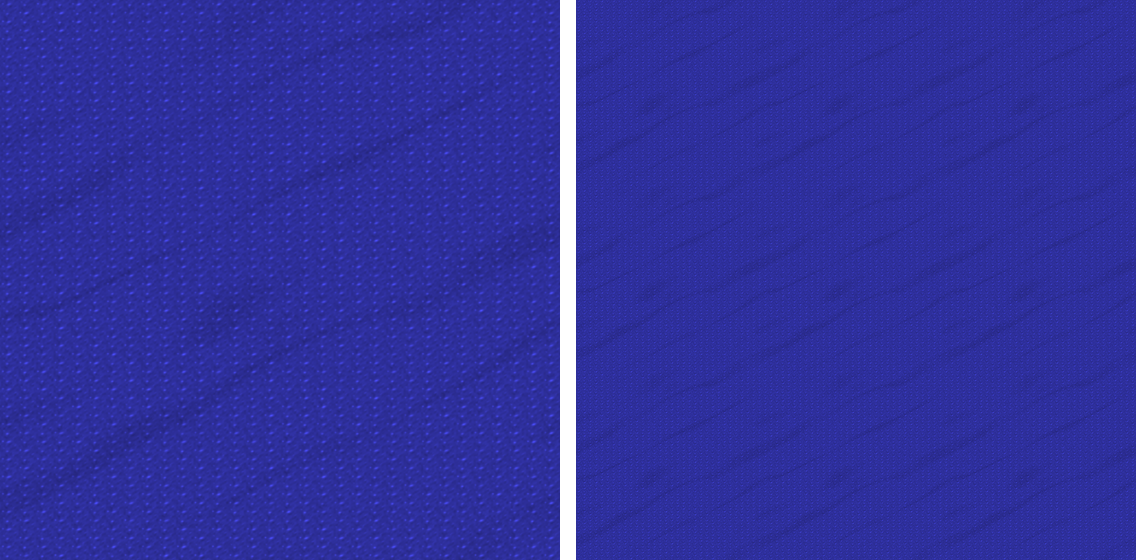
Left: one tile. Right: repeated 3 by 3.
Write a three.js fragment shader that draws this texture.

```glsl
varying vec2 vUv;

const vec3 BLUE_TINT = vec3(0.295, 0.303, 1.0);
const float REPEATS = 32.0;
const float SLANT = 0.5;
const float BASE_TONE = 0.602;

float hash(vec2 p) {
  vec3 q = fract(vec3(p.xyx) * 0.1031);
  q += dot(q, q.yzx + 33.33);
  return fract((q.x + q.y) * q.z);
}

// Value noise that wraps after a whole number of cells
float wrapNoise(vec2 p, vec2 period, float seed) {
  vec2 cell = floor(p);
  vec2 f = fract(p);
  f = f * f * (3.0 - 2.0 * f);
  vec2 a = mod(cell, period) + seed;
  vec2 b = mod(cell + 1.0, period) + seed;
  return mix(mix(hash(a), hash(vec2(b.x, a.y)), f.x),
             mix(hash(vec2(a.x, b.y)), hash(b), f.x), f.y);
}

float cloud(vec2 uv, vec2 period, float seed) {
  float sum = 0.0;
  float weight = 0.55;
  for (int i = 0; i < 3; i++) {
    sum += weight * wrapNoise(uv * period, period, seed);
    period *= 2.0;
    weight *= 0.5;
  }
  return sum;
}

// Tilted soft ellipse repeated on the slanted lattice, each one varied
float flecks(vec2 lattice, vec2 centre, vec2 radii, float angle) {
  vec2 p = lattice - centre;
  vec2 id = mod(floor(p + 0.5), REPEATS);
  vec2 d = fract(p + 0.5) - 0.5;
  d.y += SLANT * d.x;
  float c = cos(angle);
  float s = sin(angle);
  d = vec2(c * d.x + s * d.y, c * d.y - s * d.x) / radii;
  float strength = 0.75 + 0.5 * hash(id + floor(centre * 50.0));
  return strength * exp(-dot(d, d));
}

// Raised threads: bright dashes, dots, faint strands and hollows
float stitches(vec2 lattice) {
  float tone = 0.33 * flecks(lattice, vec2(0.50, 0.50), vec2(0.130, 0.065), 0.38);
  tone += 0.24 * flecks(lattice, vec2(0.42, 0.00), vec2(0.080, 0.060), 0.25);
  tone += 0.20 * flecks(lattice, vec2(0.17, 0.70), vec2(0.060, 0.055), 0.0);
  tone += 0.09 * flecks(lattice, vec2(0.76, 0.60), vec2(0.085, 0.050), 0.80);
  tone += 0.09 * flecks(lattice, vec2(0.88, 0.12), vec2(0.090, 0.050), 0.50);
  tone += 0.08 * flecks(lattice, vec2(0.22, 0.28), vec2(0.070, 0.050), -0.6);
  tone -= 0.07 * flecks(lattice, vec2(0.58, 0.33), vec2(0.130, 0.060), 0.45);
  tone -= 0.06 * flecks(lattice, vec2(0.32, 0.86), vec2(0.090, 0.065), -0.5);
  tone -= 0.05 * flecks(lattice, vec2(0.98, 0.82), vec2(0.100, 0.060), 0.70);
  return tone;
}

// Broad shallow creases rising to the right
float creases(vec2 uv) {
  vec2 slanted = vec2(uv.x, 2.0 * uv.y - uv.x);
  float height = cloud(slanted, vec2(2.0, 3.0), 13.0);
  float ridge = 1.0 - smoothstep(0.0, 0.09, abs(height - 0.48));
  float patches = smoothstep(0.25, 0.65, cloud(uv, vec2(3.0), 41.0));
  return ridge * patches;
}

void main() {
  vec2 lattice = REPEATS * vec2(vUv.x, vUv.y - SLANT * vUv.x);

  // The same woven mottle in each repeat, plus loose fibre
  float weave = wrapNoise(lattice * 8.0, vec2(8.0), 5.0) - 0.5;
  float fibre = wrapNoise(vUv * 256.0, vec2(256.0), 3.0) - 0.5;

  float tone = BASE_TONE + stitches(lattice) + 0.08 * weave + 0.065 * fibre;
  tone -= 0.045 * creases(vUv);
  gl_FragColor = vec4(BLUE_TINT * tone, 1.0);
}
```
